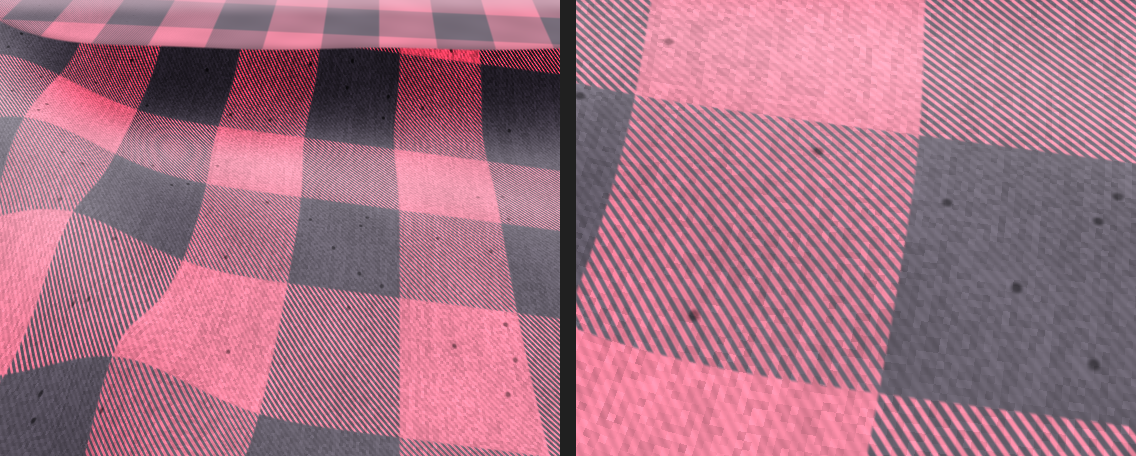
Left: the whole. Right: its middle third, enlarged.
This texture is drawn by a Shadertoy shader. Its source:

```glsl
// Draped twill cloth in a pink and charcoal buffalo check, with a crease and a far fold.

const vec2  CANVAS       = vec2(7.68, 6.24);       // working units, y runs downward
const vec3  PINK         = vec3(0.94, 0.53, 0.63);
const vec3  CHARCOAL     = vec3(0.41, 0.385, 0.435);
const vec3  HAZE         = vec3(0.93, 0.80, 0.86);
const float TWILL_COUNT  = 22.0;                   // diagonal ribs per check
const float WEFT_SHARE   = 0.44;                   // weft visible on the face
const float GRAIN        = 0.16;
const float STREAK       = 0.07;
const float SPECK_CHANCE = 0.12;
const float FOLD_SHADE   = 1.35;
const float TAU          = 6.2831853;

float hash(vec2 p) {
    p = fract(p * vec2(0.1031, 0.1137));
    p += dot(p, p.yx + 33.33);
    return fract((p.x + p.y) * p.x * 97.3);
}

float bell(float x, float width) {
    return exp(-x * x / (width * width));
}

// Rate of change per pixel
float footprint(float x) {
    return length(vec2(dFdx(x), dFdy(x)));
}

// 1 on even stripes, 0 on odd stripes
float pinkStripe(float x) {
    float inside = 0.5 - abs(mod(x + 0.5, 2.0) - 1.0);
    float w = footprint(x) + 0.004;
    return smoothstep(-w, w, inside);
}

// Sparse dark slubs, one candidate per cell
float specks(vec2 uv) {
    vec2 cell = floor(uv * 4.0);
    vec2 center = 0.2 + 0.6 * vec2(hash(cell + 7.0), hash(cell + 19.0));
    float d = length(fract(uv * 4.0) - center);
    return step(hash(cell + 41.0), SPECK_CHANCE) * (1.0 - smoothstep(0.03, 0.11, d));
}

vec3 cloth(vec2 uv) {
    // Ribs decide whether warp or weft lies on top; distant ribs blur away
    float phase = (uv.x - uv.y) * TWILL_COUNT;
    float detail = 1.0 - smoothstep(0.35, 0.85, footprint(phase));
    float rib = sin(TAU * phase);
    float weftOver = mix(WEFT_SHARE, smoothstep(-0.65, 0.9, rib), detail);
    float pink = mix(pinkStripe(uv.x), pinkStripe(uv.y), weftOver);
    vec3 color = mix(CHARCOAL, PINK, pink);

    // Thread grain, warp streaks and slow wear
    vec2 thread = floor(uv * TWILL_COUNT * 2.0);
    float grain = (hash(thread + 300.0) - 0.5) * GRAIN;
    float streak = (hash(vec2(thread.x + 500.0, floor(uv.y * 2.0) + 90.0)) - 0.5) * STREAK;
    float wear = 0.02 * sin(uv.x * 5.0 + 2.0 * sin(uv.y * 2.3))
               + 0.015 * sin(uv.y * 8.0 - uv.x * 3.0);
    color *= 1.0 + wear + detail * (grain + streak + 0.05 * rib);
    return color * (1.0 - 0.4 * detail * specks(uv));
}

// Diagonal swell at the left of the near cloth
float swell(vec2 p) {
    float d = p.x - 0.40 - 0.39 * (p.y - 1.65);
    return bell(d < 0.0 ? 0.75 * d : d, 1.1);
}

// Check coordinates of the near cloth: perspective, valley and swell
vec2 nearWeave(vec2 p, float ridge) {
    float checkWidth = 1.04 + 0.07 * p.y + 0.015 * p.y * p.y;
    float axis = 5.48 - 0.08 * bell(p.y - 1.9, 0.6);
    float u = (p.x - axis) / checkWidth + 0.27 * ridge * ridge;
    float t = p.y - 0.13 * (p.x - 5.46) + 0.60 * ridge - 2.05;
    float v = 0.5 * t + 0.7 * tanh(1.1 * (t - 0.47)) + 0.333;
    return vec2(u, v);
}

// Check coordinates of the foreshortened far cloth
vec2 farWeave(vec2 p) {
    float u = (p.x - 5.20) / (0.70 + 0.15 * p.y);
    float v = (p.y - 0.48 - 0.045 * (p.x - 4.83)) / 0.36;
    return vec2(u, v);
}

void mainImage(out vec4 fragColor, in vec2 fragCoord) {
    vec2 p = fragCoord / iResolution.xy;
    p = vec2(p.x, 1.0 - p.y) * CANVAS;

    // Near cloth: exponents above one deepen shade, below one bleach it
    float ridge = swell(p);
    vec2 uv = nearWeave(p, ridge);
    float crease = 0.67 - 0.38 * exp(-p.x / 0.8) + 0.015 * sin(p.x * 2.1);
    float below = p.y - crease;
    float shade = 1.0 + FOLD_SHADE * (1.0 - smoothstep(0.35, 1.6, below))
                * smoothstep(-1.0, 2.2, p.x);
    shade -= 0.25 * bell(uv.y - 0.6, 0.6) + 0.25 * ridge * smoothstep(5.2, 2.5, p.y);
    shade += 0.3 * bell(length(p - vec2(0.9, 6.0)), 1.6);
    shade += 0.15 * bell(length(p - vec2(2.5, 3.2)), 0.7);
    vec3 front = pow(cloth(uv), vec3(shade));

    // Far cloth: pale with haze toward the top
    vec3 back = pow(cloth(farWeave(p)), vec3(1.05));
    back = mix(back, HAZE, 0.12 + 0.4 * (1.0 - smoothstep(0.0, 0.25, p.y)));
    back *= 1.0 - 0.15 * bell(below, 0.06);

    float edge = 1.5 * CANVAS.y / iResolution.y;
    fragColor = vec4(mix(back, front, smoothstep(-edge, edge, below)), 1.0);
}
```
